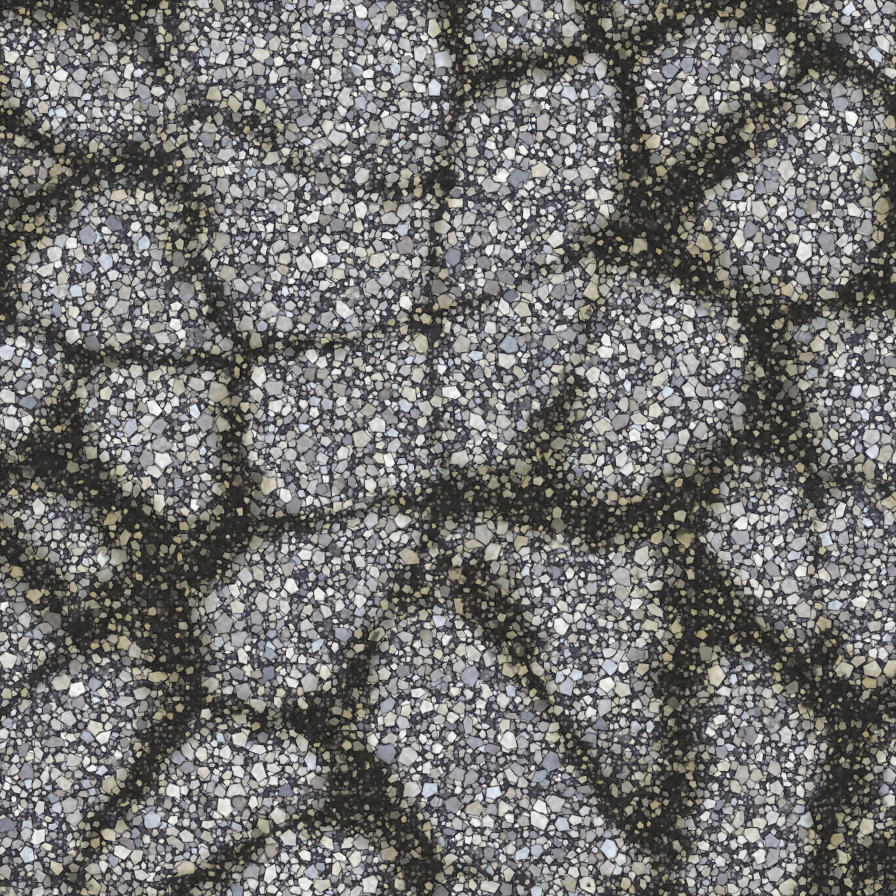
Reproduce this texture procedurally as a Shadertoy shader.

```glsl
const float TAU = 6.2831853;
const float SLABS = 4.5;      // paving slabs across the canvas
const float SOFTNESS = 0.0021; // edge blur in canvas units

const vec3 SLAB_BINDER = vec3(0.27, 0.26, 0.295);
const vec3 TAR = vec3(0.175, 0.17, 0.165);
const vec3 GRIME = vec3(0.86, 0.84, 0.74);
const vec3 GRIT_DARK = vec3(0.34, 0.33, 0.36);
const vec3 GRIT_LIGHT = vec3(0.70, 0.68, 0.72);
const vec3 STONE_GREY = vec3(0.54, 0.53, 0.56);
const vec3 STONE_WHITE = vec3(0.93, 0.93, 0.925);
const vec3 STONE_TAN = vec3(0.77, 0.74, 0.65);

vec3 hash3(vec2 p) {
    vec3 q = fract(p.xyx * vec3(0.1031, 0.1030, 0.0973));
    q += dot(q, q.yxz + 33.33);
    return fract((q.xxy + q.yzz) * q.zyx);
}

float noise(vec2 p) {
    vec2 i = floor(p), f = fract(p);
    f = f * f * (3.0 - 2.0 * f);
    float low = mix(hash3(i).x, hash3(i + vec2(1, 0)).x, f.x);
    float high = mix(hash3(i + vec2(0, 1)).x, hash3(i + vec2(1, 1)).x, f.x);
    return mix(low, high, f.y);
}

float fbm(vec2 p) {
    float sum = 0.0, amp = 0.55;
    for (int i = 0; i < 4; i++) {
        sum += amp * noise(p);
        p = mat2(0.8, 0.6, -0.6, 0.8) * p * 2.1 + 7.3;
        amp *= 0.5;
    }
    return sum;
}

vec2 slabCenter(vec2 cell) {
    return cell + 0.5 + 0.88 * (hash3(cell + 41.0).xy - 0.5);
}

// Distance to the nearest slab joint, with rounded corners
float jointDistance(vec2 p) {
    vec2 cell = floor(p), home = vec2(0), homeCell = cell;
    float nearest = 9.0;
    for (int y = -1; y <= 1; y++)
    for (int x = -1; x <= 1; x++) {
        vec2 c = cell + vec2(x, y);
        vec2 offset = slabCenter(c) - p;
        float d = dot(offset, offset);
        if (d < nearest) { nearest = d; home = offset; homeCell = c; }
    }
    float sum = 0.0;
    for (int y = -2; y <= 2; y++)
    for (int x = -2; x <= 2; x++) {
        if (x == 0 && y == 0) continue;
        vec2 offset = slabCenter(homeCell + vec2(x, y)) - p;
        float d = dot(0.5 * (home + offset), normalize(offset - home));
        sum += exp(-18.0 * d);
    }
    return -log(sum) / 18.0;
}

// Radius-like distance of an angular, slightly elongated chip
float chip(vec2 p, vec3 seed) {
    float turn = TAU * fract(seed.y * 17.0 + seed.z * 5.0);
    vec2 axis = vec2(cos(turn), sin(turn));
    p += axis * dot(p, axis) * 0.55 * fract(seed.x * 29.0);
    float d = 0.0;
    for (int i = 0; i < 5; i++) {
        float k = float(i);
        float angle = TAU * (seed.x + (k + 0.4 * fract(seed.z * 37.0 * (k + 1.0))) / 5.0);
        float reach = 0.78 + 0.45 * fract(seed.y * 53.0 * (k + 1.0));
        d = max(d, dot(p, vec2(cos(angle), sin(angle))) / reach);
    }
    return d;
}

// Scattered chips: x = depth inside a chip, yz = its random values
vec3 chipLayer(vec2 p, float cells, float seed) {
    p = p * cells + seed;
    vec2 cell = floor(p), id = vec2(0);
    float best = -1.0, second = -1.0;
    for (int y = -1; y <= 1; y++)
    for (int x = -1; x <= 1; x++) {
        vec2 c = cell + vec2(x, y);
        vec3 h = hash3(c);
        vec2 center = c + 0.5 + 0.75 * (h.xy - 0.5);
        float depth = mix(0.30, 0.54, h.z) - chip(p - center, h);
        if (depth > best) {
            second = best;
            best = depth;
            id = hash3(c + 91.7).xy;
        } else second = max(second, depth);
    }
    return vec3(min(best, 0.5 * (best - second) - 0.02) / cells, id);
}

vec3 stoneColor(vec3 layer, float wear, float mottling) {
    float tone = fract(layer.y * 7.31 + layer.z);
    vec3 color = mix(STONE_GREY, STONE_WHITE, pow(tone, 0.65));
    float warmth = smoothstep(0.55, 1.0, layer.z) * mix(1.0, 0.45, wear);
    color = mix(color, STONE_TAN, warmth);
    color *= mix(vec3(1), vec3(0.92, 0.95, 1.0), step(layer.z, 0.12));
    color *= 0.92 + 0.16 * mottling;
    return color * mix(GRIME * (0.72 + 0.28 * layer.z), vec3(1), wear);
}

// Covers the ground with one layer, leaving a dark rim round each chip
vec3 lay(vec3 ground, vec3 stone, vec3 layer, float fill, float rim) {
    float present = smoothstep(0.0, 0.12, fill - layer.y);
    float shadow = smoothstep(-SOFTNESS, 0.0, layer.x);
    float cover = smoothstep(-0.35 * SOFTNESS, 0.8 * SOFTNESS, layer.x);
    return mix(ground * (1.0 - rim * present * shadow), stone, present * cover);
}

void mainImage(out vec4 fragColor, in vec2 fragCoord) {
    vec2 uv = fragCoord / iResolution.y;

    // Slabs of uneven size, dirty shoulders and tar-filled joints
    vec2 swell = vec2(noise(uv * 2.6 + 5.0), noise(uv * 2.6 + 67.0)) - 0.5;
    vec2 warp = vec2(fbm(uv * 9.0), fbm(uv * 9.0 + 31.0)) - 0.5;
    float joint = jointDistance(uv * SLABS + 0.9 * swell + 0.32 * warp + 3.0);
    float patches = fbm(uv * 5.0 + 12.0) - 0.5;
    float ragged = fbm(uv * 48.0) - 0.5;
    float wear = smoothstep(0.01, 0.20, joint + 0.42 * patches + 0.12 * ragged);
    float tar = 1.0 - smoothstep(0.0, 0.10, joint + 0.14 * ragged + 0.16 * patches);
    float mottling = noise(uv * 260.0);

    // Binder and fine grit
    vec3 color = mix(TAR, SLAB_BINDER, wear) * (0.8 + 0.4 * mottling);
    vec3 grit = chipLayer(uv, 170.0, 17.0);
    vec3 gritColor = mix(GRIT_DARK, GRIT_LIGHT, grit.z) * mix(GRIME * 0.8, vec3(1), wear);
    color = lay(color, gritColor, grit, mix(0.85, 1.1, wear) - 0.3 * tar, 0.1);

    // Stones from small to coarse
    for (int i = 0; i < 3; i++) {
        float size = float(i);
        vec3 layer = chipLayer(uv, 108.0 - 27.0 * size, 53.0 + 38.0 * size);
        float fill = mix(0.68, 0.92, wear) - 0.34 * tar - 0.13 * size;
        color = lay(color, stoneColor(layer, wear, mottling), layer, fill, 0.42);
    }

    fragColor = vec4(color, 1.0);
}
```
